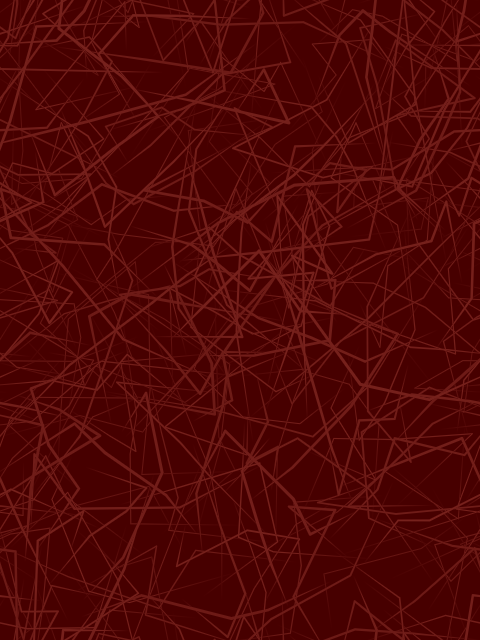
Give the GLSL for this pattern, as a WebGL 2 fragment shader.

```glsl
#version 300 es
precision highp float;
precision highp int;

// A dense tangle of thin, bent scratches in brick red on a deep maroon ground.
// Each stroke grows two arms from a random anchor; every arm bends once at an
// elbow and tapers to a needle tip. Strokes wrap around the canvas edges.

uniform vec2 u_resolution;
out vec4 fragColor;

const vec3 GROUND = vec3(0.28, 0.0, 0.0);
const vec3 SCRATCH = vec3(0.465, 0.13, 0.11);
const float TAU = 6.2831853;
const int STROKES = 215;
const float REACH = 0.47;   // farthest a stroke extends from its anchor

// Integer hash: three random values from 0 to 1
vec3 random3(int stroke, int part) {
    uvec3 v = uvec3(uint(stroke), uint(part), 71u) * 1664525u + 1013904223u;
    v.x += v.y * v.z; v.y += v.z * v.x; v.z += v.x * v.y;
    v ^= v >> 16u;
    v.x += v.y * v.z; v.y += v.z * v.x; v.z += v.x * v.y;
    return vec3(v >> 8u) / 16777216.0;
}

vec2 heading(float angle) {
    return vec2(cos(angle), sin(angle));
}

// Mostly gentle turns, with an occasional sharp corner
float bend(float r) {
    float s = 2.0 * r - 1.0;
    return 2.7 * s * abs(s);
}

// Antialiased coverage of a segment whose half width runs from wa to wb
float taperedLine(vec2 p, vec2 a, vec2 b, float wa, float wb, float pixel) {
    vec2 ab = b - a;
    float t = clamp(dot(p - a, ab) / dot(ab, ab), 0.0, 1.0);
    float halfWidth = mix(wa, wb, t);
    float drawn = max(halfWidth, 0.5 * pixel);
    float edge = clamp((drawn - length(p - a - ab * t)) / pixel + 0.5, 0.0, 1.0);
    return edge * halfWidth / drawn;
}

// One arm: a full segment to the elbow, then a needle to the tip
float arm(vec2 p, float angle, float halfWidth, vec3 r, float pixel) {
    vec2 elbow = heading(angle) * mix(0.06, 0.22, r.x);
    vec2 tip = elbow + heading(angle + bend(r.y)) * mix(0.09, 0.24, r.z);
    float elbowWidth = 0.88 * halfWidth;
    return max(taperedLine(p, vec2(0.0), elbow, halfWidth, elbowWidth, pixel),
               taperedLine(p, elbow, tip, elbowWidth, 0.0, pixel));
}

// Offset from the anchor to p on a canvas whose edges wrap
vec2 wrappedOffset(vec2 p, vec2 anchor, vec2 size) {
    vec2 d = p - anchor;
    return d - size * round(d / size);
}

float scratches(vec2 p, vec2 size, float pixel) {
    float ink = 0.0;
    for (int i = 0; i < STROKES; i++) {
        vec3 place = random3(i, 0);
        vec2 q = wrappedOffset(p, place.xy * size, size);
        if (dot(q, q) > REACH * REACH) continue;

        vec3 style = random3(i, 1);
        float angle = TAU * place.z;
        float halfWidth = mix(0.0006, 0.0033, style.x);
        float strength = mix(0.78, 1.0, style.y);
        float stroke = max(
            arm(q, angle, halfWidth, random3(i, 2), pixel),
            arm(q, angle + 0.5 * TAU + bend(style.z), halfWidth, random3(i, 3), pixel));
        ink = max(ink, stroke * strength);
    }
    return ink;
}

void main() {
    // Canvas width is one unit
    float pixel = 1.0 / u_resolution.x;
    vec2 p = gl_FragCoord.xy * pixel;
    vec2 size = u_resolution * pixel;
    fragColor = vec4(mix(GROUND, SCRATCH, scratches(p, size, pixel)), 1.0);
}
```
